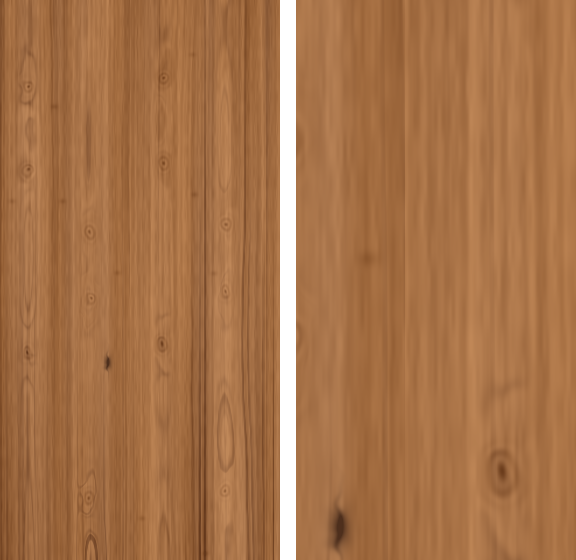
Left: the whole. Right: its middle third, enlarged.
Write a WebGL 1 fragment shader that draws this texture.

```glsl
precision highp float;
// Warm brown wood veneer: vertical grain, spindle-shaped hearts and small knots.
uniform vec2 u_resolution;

float hash(vec2 p) {
  return fract(sin(dot(p, vec2(127.1, 311.7))) * 43758.5453);
}

float noise(vec2 p) {
  vec2 i = floor(p), f = fract(p);
  f = f * f * (3.0 - 2.0 * f);
  return mix(mix(hash(i), hash(i + vec2(1.0, 0.0)), f.x),
             mix(hash(i + vec2(0.0, 1.0)), hash(i + vec2(1.0, 1.0)), f.x), f.y);
}

// Centre of knot k in a heart column; every second column repeats, slightly shifted.
vec2 knotCentre(float column, float k) {
  float odd = mod(column, 2.0);
  float y = mix(0.74, 0.22, odd) + k * mix(0.65, 0.71, odd)
          - k * (k - 1.0) * mix(0.175, 0.235, odd);
  return vec2(0.1 + 0.242 * column - 0.02 * odd, y + 0.03 * floor(column / 2.0));
}

void main() {
  vec2 p = gl_FragCoord.xy / u_resolution.x;
  float column = floor((p.x + 0.021) / 0.242);
  float wobble = noise(p * vec2(7.0, 1.4)) - 0.5 + 0.25 * (noise(p * vec2(16.0, 5.0)) - 0.5);

  // Grain coordinate: straight at the sides, nested spindles along the heart
  float d = p.x - 0.1 - 0.242 * column + 0.02 * mod(column, 2.0) + 0.014 * wobble;
  float heart = exp(-d * d * 1100.0);
  float grain = sqrt(d * d + 0.0001) + 0.012 * wobble
              + 0.04 * heart * noise(vec2(column * 5.3, p.y * 2.6));

  // Knots push the grain aside and carry their own rings
  float knotShade = 0.0;
  for (int k = 0; k < 3; k++) {
    vec2 q = p - knotCentre(column, float(k));
    q += 0.014 * (vec2(noise(p * 28.0), noise(p * 28.0 + 9.0)) - 0.5);
    vec2 wide = q / vec2(0.027, 0.11);
    grain += 0.03 * exp(-dot(wide, wide));
    float r = length(q / vec2(0.023, 0.031));
    knotShade += exp(-r * r * 1.3) * (0.32 + 0.4 * cos(r * 9.0)) + 0.4 * exp(-r * r * 14.0);
  }

  // Scattered pin knots
  for (int i = 0; i < 9; i++) {
    float id = float(i);
    vec2 q = p - vec2(hash(vec2(id, 3.0)), 2.0 * hash(vec2(id, 8.0)));
    q /= vec2(0.012, 0.009);
    knotShade += 0.45 * exp(-dot(q, q));
  }

  // Long streaks, from broad bands down to short pores
  float bands = noise(vec2(p.x * 15.0 + 0.3 * wobble, p.y * 0.4));
  float streaks = noise(vec2(grain * 150.0 + column * 31.0, p.y * 0.6));
  float threads = noise(vec2(p.x * 125.0 + 0.8 * wobble, p.y * 0.9));
  float pores = noise(vec2(p.x * 240.0, p.y * 26.0));

  // Thin dark growth lines, crisp and continuous, gathered in the arches of the heart
  float lines = smoothstep(0.66, 0.9, noise(vec2(grain * 120.0 + column * 17.0, p.y * 0.3)));
  lines *= 0.25 + 0.75 * noise(p * vec2(11.0, 1.0) + 40.0);
  float side = smoothstep(0.68, 0.9, noise(vec2(p.x * 112.0 + 1.2 * wobble + 60.0, p.y * 0.35)));
  lines += 0.5 * side * noise(p * vec2(13.0, 1.2) + 20.0);
  float arches = pow(0.5 + 0.5 * sin(grain * 430.0 + column), 5.0);
  lines += 0.65 * arches * heart * noise(vec2(column * 9.0, p.y * 3.0) + 5.0);

  float tone = 0.64 + 0.17 * cos(6.2832 * (p.x - 0.1) / 0.242);
  tone += 0.56 * (bands - 0.5) + 0.38 * (streaks - 0.5);
  tone += 0.42 * (threads - 0.5) + 0.27 * (pores - 0.5);
  tone += 0.22 - 0.42 * length((p - vec2(0.52, 0.95)) * vec2(0.9, 0.6));
  tone -= 0.85 * lines + 0.8 * knotShade;

  vec3 darkWood = vec3(0.53, 0.33, 0.178);
  vec3 paleWood = vec3(0.715, 0.498, 0.318);
  vec3 color = mix(darkWood, paleWood, clamp(tone, -0.7, 1.2));
  color += vec3(-0.012, 0.002, 0.022) * (noise(p * vec2(24.0, 1.0) + 70.0) - 0.5 + lines);

  // One dark dead knot with a short crack
  vec2 q = p - vec2(0.385, 0.705) + 0.01 * (noise(p * 60.0) - 0.5);
  float dead = exp(-dot(q / vec2(0.013, 0.02), q / vec2(0.013, 0.02)));
  float crack = exp(-dot(q / vec2(0.004, 0.045), q / vec2(0.004, 0.045)));
  color = mix(color, vec3(0.26, 0.15, 0.09), clamp(0.85 * dead + 0.35 * crack, 0.0, 0.9));

  gl_FragColor = vec4(color, 1.0);
}
```
